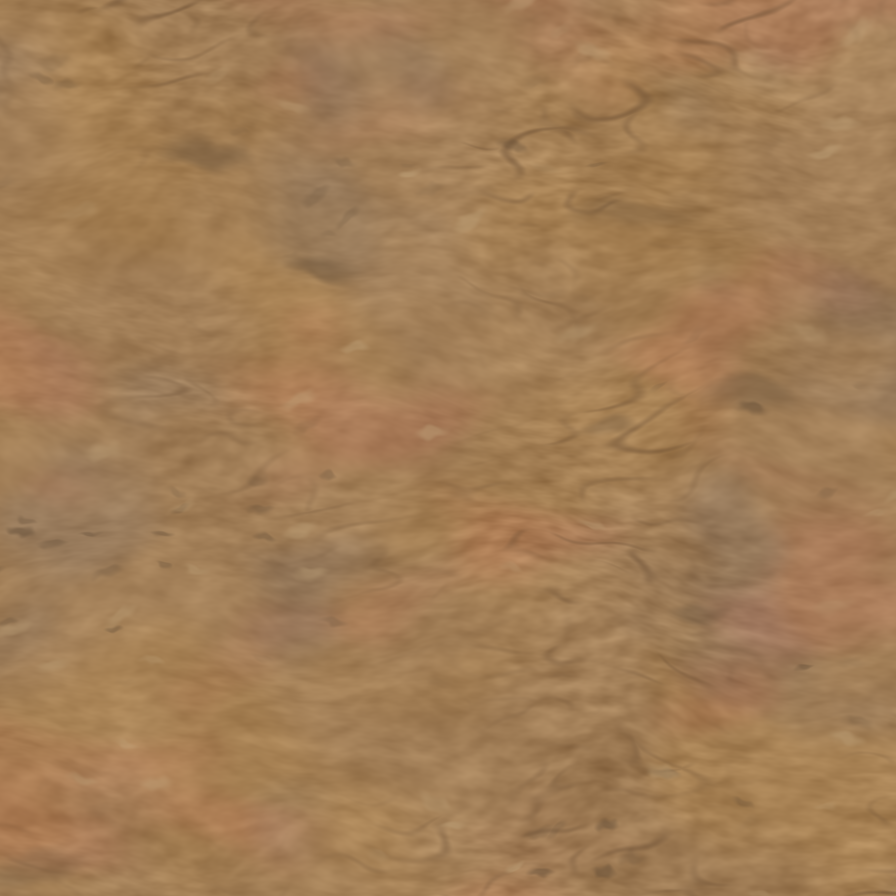
Give the GLSL for this texture, as a three.js fragment shader.

```glsl
// Weathered tan sandstone with soft streaky grain, shallow cracks and scattered flecks.
varying vec2 vUv;

const vec3 TAN = vec3(0.634, 0.496, 0.342);
const vec3 OCHRE_SHIFT = vec3(0.012, 0.002, -0.022);
const vec3 PINK_SHIFT = vec3(0.030, -0.012, 0.008);
const vec3 GREY_SHIFT = vec3(-0.045, -0.022, 0.012);
const vec3 LIGHT_RESPONSE = vec3(1.0, 0.98, 0.88);
const vec3 CRACK_BROWN = vec3(0.40, 0.29, 0.19);
const vec3 PIT_BROWN = vec3(0.36, 0.28, 0.20);
const vec3 PALE_FLECK = vec3(0.76, 0.65, 0.49);

vec2 hash2(vec2 cell) {
  vec3 q = fract(cell.xyx * vec3(0.1031, 0.1030, 0.0973));
  q += dot(q, q.yzx + 33.33);
  return fract((q.xx + q.yz) * q.zy);
}

vec2 gradientAt(vec2 cell) {
  float angle = 6.2832 * hash2(cell).x;
  return vec2(cos(angle), sin(angle));
}

float gradientNoise(vec2 p) {
  vec2 i = floor(p);
  vec2 f = fract(p);
  vec2 u = f * f * f * (f * (f * 6.0 - 15.0) + 10.0);
  vec2 e = vec2(1.0, 0.0);
  float bottom = mix(dot(gradientAt(i), f), dot(gradientAt(i + e), f - e), u.x);
  float top = mix(dot(gradientAt(i + e.yx), f - e.yx),
                  dot(gradientAt(i + 1.0), f - 1.0), u.x);
  return mix(bottom, top, u.y);
}

float fbm(vec2 p) {
  float sum = 0.0;
  float amplitude = 1.0;
  for (int octave = 0; octave < 3; octave++) {
    sum += amplitude * gradientNoise(p);
    p = mat2(1.6, 0.4, -0.4, 1.9) * p + 17.3;
    amplitude *= 0.55;
  }
  return sum;
}

mat2 rotation(float angle) {
  float c = cos(angle);
  float s = sin(angle);
  return mat2(c, s, -s, c);
}

// Bends the mostly level grain into gentle waves.
vec2 bendGrain(vec2 uv, float amount) {
  vec2 q = uv * vec2(3.0, 4.0);
  return uv + amount * vec2(gradientNoise(q + 5.2), fbm(q + 41.7));
}

// Thin broken lines where the noise crosses zero.
float cracks(vec2 p, float width, float patchiness) {
  float line = 1.0 - smoothstep(0.0, width, abs(gradientNoise(p)));
  float broken = smoothstep(0.0, 0.4, gradientNoise(p * 0.8 + 63.0));
  return line * broken * patchiness;
}

// Soft, tilted ellipses in a share of the cells of a grid.
float flecks(vec2 uv, float cells, float share, float seed) {
  vec2 p = uv * cells;
  float cover = 0.0;
  for (int y = -1; y <= 1; y++) {
    for (int x = -1; x <= 1; x++) {
      vec2 cell = floor(p) + vec2(float(x), float(y));
      vec2 place = hash2(cell + seed);
      vec2 kind = hash2(cell + seed + 91.0);
      vec2 d = rotation(0.9 * (place.x - 0.6)) * (p - cell - place);
      d += 0.12 * gradientNoise(p * 3.0 + seed);
      float size = mix(0.16, 0.38, kind.y);
      float blob = 1.0 - smoothstep(0.3, 1.0, length(d * vec2(0.55, 1.5)) / size);
      cover = max(cover, blob * step(kind.x, share) * mix(0.4, 1.0, place.y));
    }
  }
  return cover;
}

void main() {
  vec2 uv = vUv;
  vec2 grain = bendGrain(uv, 0.035);

  // Broad stains, medium mottling and fine streaks set the brightness.
  float stain = fbm(uv * vec2(3.2, 3.8) + 8.0);
  float mottle = fbm(grain * vec2(11.0, 19.0) + 23.0);
  float streaks = fbm(grain * vec2(32.0, 62.0) + 47.0);
  float rough = smoothstep(-0.25, 0.4, gradientNoise(uv * 3.0 + 12.6) + 0.3 * (uv.x - 0.5));
  float tone = 0.040 * stain + 0.045 * mottle + mix(0.042, 0.064, rough) * streaks;

  // Relief lit from above adds shallow ledges to the rough areas.
  vec2 ledge = grain * vec2(13.0, 30.0) + 71.0;
  float relief = fbm(ledge) - fbm(ledge + vec2(-0.08, 0.22));
  tone += mix(0.02, 0.075, rough) * relief;

  // Slow drifts of hue between ochre, pink and grey.
  vec3 color = TAN + tone * LIGHT_RESPONSE;
  color += OCHRE_SHIFT * smoothstep(-0.2, 0.5, fbm(uv * 3.5 + 31.0));
  color += PINK_SHIFT * smoothstep(0.1, 0.55, fbm(uv * vec2(3.0, 4.5) + 57.0));
  color += GREY_SHIFT * smoothstep(0.15, 0.6, fbm(uv * 4.0 + 83.0));

  // Cracks, pits and pale flecks.
  float crackCover = cracks(grain * vec2(7.0, 19.0) + 3.0, 0.075, rough);
  crackCover = max(crackCover, 0.7 * cracks(grain * vec2(14.0, 26.0) + 37.0, 0.11, rough));
  color = mix(color, CRACK_BROWN, 0.42 * crackCover);
  float pitPatch = smoothstep(-0.1, 0.35, gradientNoise(uv * 4.0 + 19.0));
  color = mix(color, PIT_BROWN, 0.45 * pitPatch * flecks(grain, 26.0, 0.22, 7.0));
  color = mix(color, PIT_BROWN, 0.50 * flecks(grain, 8.0, 0.05, 29.0));
  color = mix(color, PALE_FLECK, 0.45 * flecks(grain, 21.0, 0.10, 53.0));

  gl_FragColor = vec4(color, 1.0);
}
```
